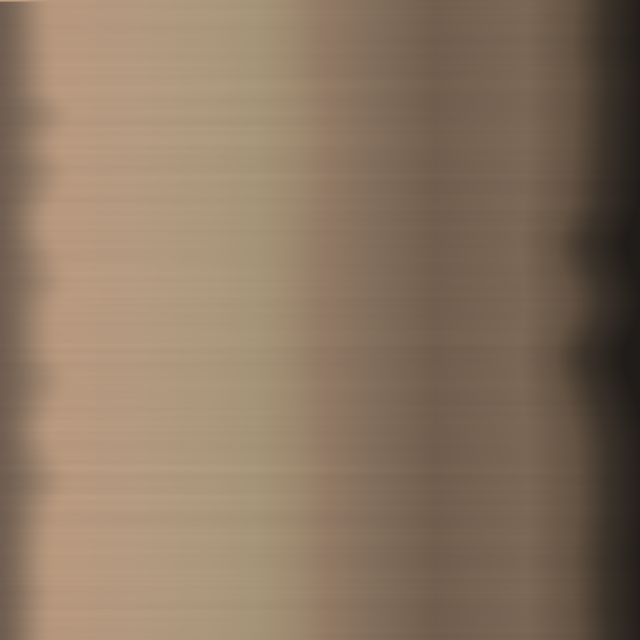
Reproduce this texture procedurally as a WebGL 2 fragment shader.

```glsl
#version 300 es
precision highp float;
// Brushed bronze sheet: a horizontal run of colour stops gives the sheen,
// shadows at both sides waver with height, and noise stretched along x
// lays fine brush streaks over everything.

#define STREAK_STRENGTH 0.075
#define STREAK_LENGTH 1.6
#define LEFT_SHADOW_WIDTH 0.098
#define LEFT_BULGE 0.030
#define RIGHT_BULGE 0.032
#define SEAM_WAVER 0.014
#define SHADOW_COLOR vec3(0.435, 0.370, 0.315)
#define RIM_COLOR vec3(0.76, 0.62, 0.50)

uniform vec2 u_resolution;
out vec4 fragColor;

// Sheen colours: rgb, then the x position of the stop
const vec4 SHEEN[12] = vec4[12](
    vec4(0.720, 0.600, 0.495, 0.10),
    vec4(0.700, 0.600, 0.500, 0.21),
    vec4(0.675, 0.594, 0.485, 0.32),
    vec4(0.650, 0.580, 0.470, 0.40),
    vec4(0.615, 0.535, 0.435, 0.46),
    vec4(0.570, 0.475, 0.395, 0.51),
    vec4(0.505, 0.427, 0.355, 0.59),
    vec4(0.442, 0.370, 0.305, 0.68),
    vec4(0.480, 0.402, 0.335, 0.82),
    vec4(0.390, 0.325, 0.260, 0.89),
    vec4(0.235, 0.198, 0.165, 0.94),
    vec4(0.125, 0.110, 0.098, 1.00));

// Heights where the left shadow swells
const float BULGE_HEIGHTS[5] = float[5](0.82, 0.72, 0.565, 0.405, 0.248);

float hash(vec2 p) {
    return fract(sin(dot(p, vec2(127.1, 311.7))) * 43758.5453);
}

float valueNoise(vec2 p) {
    vec2 cell = floor(p);
    vec2 f = fract(p);
    f = f * f * (3.0 - 2.0 * f);
    float low = mix(hash(cell), hash(cell + vec2(1, 0)), f.x);
    float high = mix(hash(cell + vec2(0, 1)), hash(cell + vec2(1, 1)), f.x);
    return mix(low, high, f.y);
}

float bump(float y, float center, float width) {
    float d = (y - center) / width;
    return exp(-d * d);
}

vec3 sheen(float x) {
    vec3 color = SHEEN[0].rgb;
    for (int i = 1; i < 12; i++) {
        float t = clamp((x - SHEEN[i - 1].w) / (SHEEN[i].w - SHEEN[i - 1].w), 0.0, 1.0);
        color = mix(color, SHEEN[i].rgb, t);
    }
    return color;
}

// Octaves of noise, long in x and thin in y, centred on zero
float brushStreaks(vec2 p) {
    float sum = 0.0;
    float weight = 0.30;
    float frequency = 38.0;
    for (int i = 0; i < 4; i++) {
        vec2 q = vec2(p.x * STREAK_LENGTH + float(i) * 7.3, p.y * frequency);
        sum += weight * (valueNoise(q) - 0.5);
        frequency *= 1.85;
        weight *= 0.95;
    }
    return sum;
}

float leftShadow(vec2 p) {
    float swell = 0.0;
    for (int i = 0; i < 5; i++) {
        swell += bump(p.y, BULGE_HEIGHTS[i], 0.035);
    }
    float ragged = valueNoise(vec2(3.0, p.y * 28.0)) - 0.5;
    float edge = LEFT_SHADOW_WIDTH + LEFT_BULGE * (swell - 0.3) + 0.012 * ragged;
    return 1.0 - smoothstep(-0.005, edge, p.x);
}

void main() {
    vec2 p = gl_FragCoord.xy / u_resolution;

    // Waver of the middle seam and of the right shadow
    float seam = (valueNoise(vec2(9.0, p.y * 11.0)) - 0.5) * bump(p.x, 0.49, 0.06);
    float spread = bump(p.y, 0.62, 0.055) + bump(p.y, 0.44, 0.06)
                 + 0.4 * (valueNoise(vec2(5.0, p.y * 14.0)) - 0.5) - 0.25;
    float shadowSide = smoothstep(0.77, 0.90, p.x);
    float x = p.x + SEAM_WAVER * seam + RIGHT_BULGE * spread * shadowSide;

    // Sheen, left shadow and streaks
    vec3 color = sheen(x);
    color = mix(color, SHADOW_COLOR, leftShadow(p));
    color *= 1.0 + STREAK_STRENGTH * brushStreaks(p);

    // Thin bright rim in the upper left corner
    float rim = smoothstep(0.996, 0.999, p.y) * (1.0 - smoothstep(0.03, 0.11, p.x));
    color = mix(color, RIM_COLOR, rim);

    fragColor = vec4(color, 1.0);
}
```
